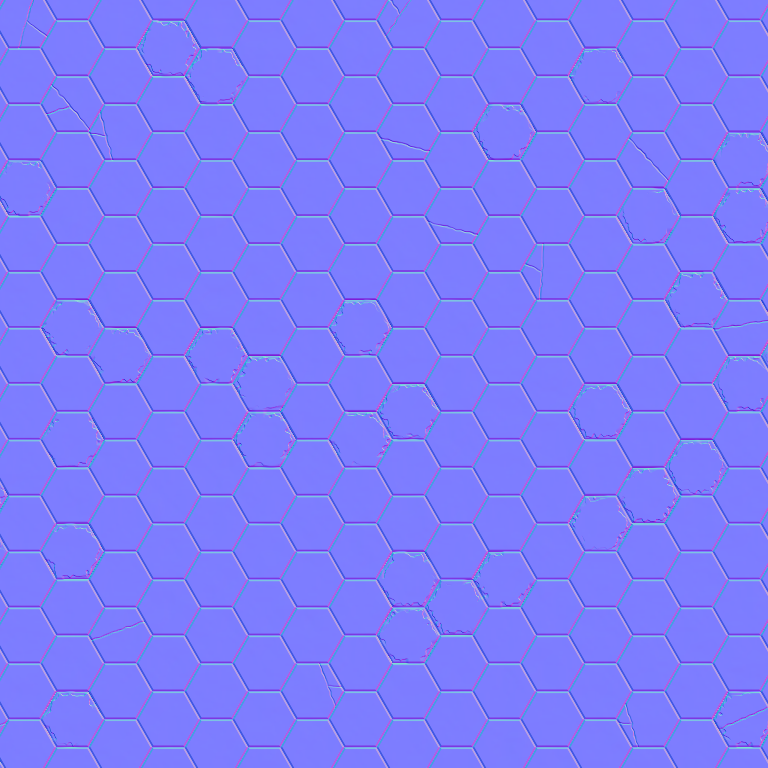
A Shadertoy shader for this texture map:

```glsl
#define COLUMNS 16.0
#define ROWS 13.734
#define FIRST_CENTRE vec2(0.0318, 0.9008)
#define GROOVE_WIDTH 0.0023
#define GROOVE_SLOPE 0.55
#define CHIPPED_SHARE 0.11
#define CHIP_REACH 0.0075
#define CHIP_DEPTH 0.0008
#define CRACKED_SHARE 0.06
#define CRACK_WIDTH 0.0015
#define UNEVENNESS 0.00016
#define FLAT_COLOUR vec3(0.49, 0.49, 1.0)

const vec2 PITCH = vec2(1.0 / COLUMNS, 1.0 / ROWS);

float hash(vec2 p) {
    vec3 q = fract(vec3(p.xyx) * 0.1031);
    q += dot(q, q.yzx + 33.33);
    return fract((q.x + q.y) * q.z);
}

float noise(vec2 p) {
    vec2 i = floor(p), f = fract(p);
    f = f * f * (3.0 - 2.0 * f);
    return mix(mix(hash(i), hash(i + vec2(1, 0)), f.x),
               mix(hash(i + vec2(0, 1)), hash(i + vec2(1, 1)), f.x), f.y);
}

// Distance inward from the nearest side of a flat-topped hexagon
float rimDistance(vec2 q) {
    q = abs(q);
    vec2 slant = normalize(vec2(PITCH.y * 0.5, PITCH.x / 3.0));
    return min(PITCH.y * 0.5 - q.y, dot(vec2(PITCH.x * 2.0 / 3.0, 0.0) - q, slant));
}

// Offset from the tile centre; id receives the tile's grid position
vec2 tileOffset(vec2 p, out vec2 id) {
    vec2 period = PITCH * vec2(2.0, 1.0);
    vec2 a = (p - FIRST_CENTRE) / period, b = a - 0.5;
    vec2 ia = floor(a + 0.5), ib = floor(b + 0.5);
    vec2 qa = (a - ia) * period, qb = (b - ib) * period;
    bool even = rimDistance(qa) > rimDistance(qb);
    id = even ? ia * vec2(2, 1) : ib * vec2(2, 1) + vec2(1, 0);
    id += 40.0;
    return even ? qa : qb;
}

// Ragged, broken edge running along the rim
float chips(vec2 p, float rim) {
    float reach = CHIP_REACH * noise(p * 230.0);
    float patches = smoothstep(0.25, 0.55, noise(p * 65.0 + 9.0));
    return CHIP_DEPTH * patches * (1.0 - smoothstep(0.0, 0.0016, rim - reach));
}

// Nearly straight fracture across the tile, sometimes with a branch
float crack(vec2 p, vec2 q, vec2 id) {
    float angle = 6.2832 * hash(id + 5.7);
    vec2 across = vec2(cos(angle), sin(angle));
    float side = dot(q, across) - PITCH.y * 0.32 * hash(id + 8.3);
    float along = dot(q, vec2(-across.y, across.x));
    float wobble = 0.0022 * (noise(p * 170.0) - 0.5);
    float line = abs(side + wobble);
    if (hash(id + 2.9) < 0.3 && side > 0.0)
        line = min(line, abs(along + side * 0.4 + wobble));
    float strength = 0.35 + 0.45 * noise(p * 90.0);
    return strength * max(0.0, CRACK_WIDTH - line);
}

float height(vec2 p) {
    vec2 id;
    vec2 q = tileOffset(p, id);
    float rim = rimDistance(q);
    float h = -GROOVE_SLOPE * max(0.0, GROOVE_WIDTH - rim);
    if (hash(id) < CHIPPED_SHARE) h -= chips(p, rim);
    if (hash(id + 3.1) < CRACKED_SHARE) h -= crack(p, q, id);
    // Faint surface undulation, different on each tile
    vec2 s = p + id * 0.37;
    return h + UNEVENNESS * (noise(s * 45.0) + 0.3 * noise(s * 130.0));
}

void mainImage(out vec4 fragColor, in vec2 fragCoord) {
    vec2 p = fragCoord / iResolution.y;
    vec2 e = vec2(max(0.0007, 0.35 / iResolution.y), 0.0);

    // Surface tilt from central differences
    vec2 tilt = vec2(height(p - e.xy) - height(p + e.xy),
                     height(p - e.yx) - height(p + e.yx)) / (2.0 * e.x);
    tilt /= max(1.0, length(tilt) / 0.75);

    // Encode the tilt as a tangent-space normal
    vec3 colour = FLAT_COLOUR + vec3(0.5 * tilt, -0.21 * length(tilt));
    fragColor = vec4(colour, 1.0);
}
```
